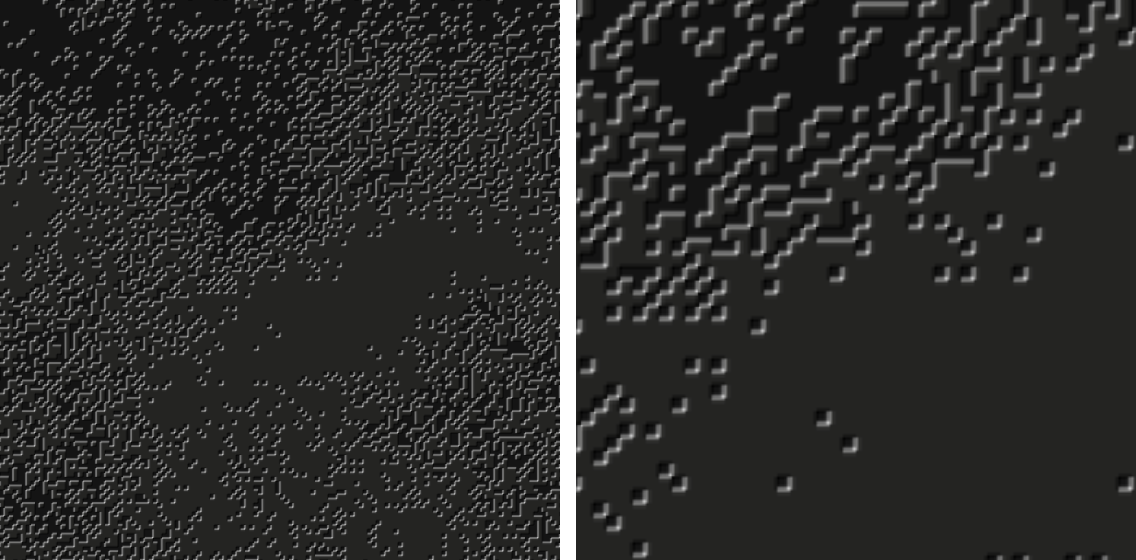
Left, the full canvas; right, a detail of the centre.
Give the GLSL for this texture, as a Shadertoy shader.

```glsl
// Dark embossed grid of scattered square pits, lit so their right and bottom walls glint.

const float CELLS = 128.0;
const vec3 PLATE_COLOR = vec3(0.140, 0.140, 0.135);
const vec3 PIT_COLOR = vec3(0.078);
const float GLINT = 0.31;
const float SHADE = 0.045;
const float HALO = 0.035;

float hash(vec2 p) {
    vec3 q = fract(vec3(p.xyx) * 0.1031);
    q += dot(q, q.yzx + 33.33);
    return fract((q.x + q.y) * q.z);
}

// Rotated, warped sine layers, roughly -1 to 1
float layeredSines(vec2 p, int layers) {
    mat2 turn = mat2(0.8, 0.6, -0.6, 0.8);
    float sum = 0.0;
    float amplitude = 0.5;
    for (int i = 0; i < layers; i++) {
        sum += amplitude * sin(p.x + 1.3 * sin(p.y));
        p = turn * p * 1.65 + 2.7;
        amplitude *= 0.62;
    }
    return sum;
}

// Share of pits: crowded at the top, sparse along a wavy middle band
float pitDensity(vec2 uv) {
    float crowding = mix(0.30, 0.72, smoothstep(0.45, 0.92, uv.y));
    float band = (uv.y - 0.53 - 0.06 * sin(uv.x * 7.0 + 1.5)) / 0.09;
    float clearing = 0.22 * exp(-band * band);
    return crowding - clearing + 0.30 * layeredSines(uv * 7.0, 5);
}

// 1 on the plate, 0 in a pit; a faint checker bias spreads the pits
float cellHeight(vec2 cell) {
    float parity = mod(cell.x + cell.y, 2.0);
    float threshold = mix(hash(cell + 17.0), parity, 0.2);
    return step(pitDensity((cell + 0.5) / CELLS), threshold);
}

// Cell heights with edges softened over the given width
float plateHeight(vec2 p, float softness) {
    vec2 corner = floor(p - 0.5);
    vec2 blend = clamp((fract(p - 0.5) - 0.5) / softness + 0.5, 0.0, 1.0);
    float low = mix(cellHeight(corner), cellHeight(corner + vec2(1, 0)), blend.x);
    float high = mix(cellHeight(corner + vec2(0, 1)), cellHeight(corner + 1.0), blend.x);
    return mix(low, high, blend.y);
}

// Height step along one direction
float rise(vec2 p, vec2 direction, float ahead, float behind, float softness) {
    return plateHeight(p + direction * ahead, softness)
         - plateHeight(p - direction * behind, softness);
}

// Bright where the plate rises away from the light, slightly dark where it falls
float wallLight(vec2 p, vec2 direction, float softness) {
    float edge = rise(p, direction, 0.25, 0.16, softness);
    float glow = rise(p, direction, 0.45, 0.45, softness);
    return GLINT * max(edge, 0.0) + SHADE * min(edge, 0.0) + HALO * max(glow, 0.0);
}

void mainImage(out vec4 fragColor, in vec2 fragCoord) {
    vec2 p = fragCoord / iResolution.y * CELLS;
    float softness = max(CELLS / iResolution.y, 0.2);

    vec3 color = mix(PIT_COLOR, PLATE_COLOR, plateHeight(p, softness));
    color += wallLight(p, vec2(1, 0), softness);
    color += wallLight(p, vec2(0, -1), softness);

    fragColor = vec4(clamp(color, 0.0, 1.0), 1.0);
}
```
